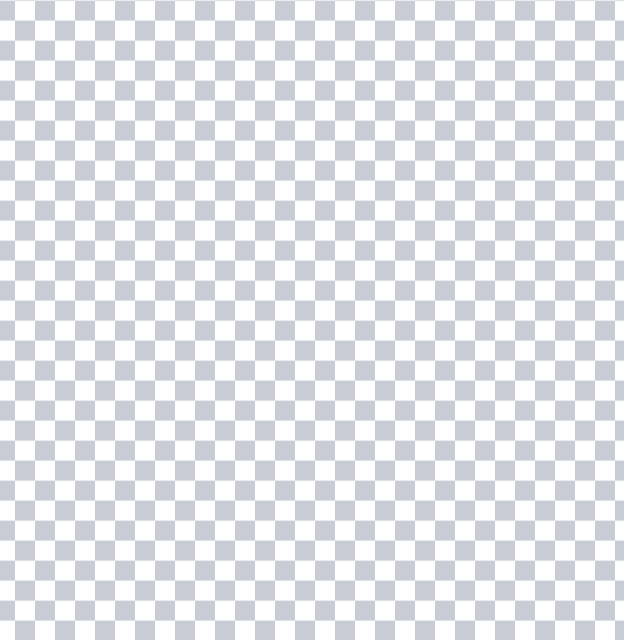
A Shadertoy shader for this pattern:

```glsl
// Checkerboard of cool grey and white squares, 32 rows to the canvas height.
// Each axis is a square wave, smoothed over one pixel from its distance to the
// nearest edge; the product of the two waves gives the checker coverage.

const float ROWS = 32.0;                       // cells per canvas height
const vec2 GRID_ORIGIN = vec2(0.75, -0.03125); // corner of a grey cell, in cells
const vec3 GREY = vec3(0.79, 0.80, 0.83);
const vec3 WHITE = vec3(1.0);

// Signed distance to the nearest cell edge: positive in even cells, negative in odd
vec2 edgeDistance(vec2 cell) {
    return 0.5 - abs(mod(cell + 0.5, 2.0) - 1.0);
}

// Share of grey at a point, box filtered over one pixel
float checker(vec2 cell, float pixel) {
    vec2 wave = clamp(edgeDistance(cell) / (0.5 * pixel), -1.0, 1.0);
    return 0.5 + 0.5 * wave.x * wave.y;
}

void mainImage(out vec4 fragColor, in vec2 fragCoord) {
    float pixel = ROWS / iResolution.y; // pixel width in cells
    vec2 cell = fragCoord * pixel - GRID_ORIGIN;
    fragColor = vec4(mix(WHITE, GREY, checker(cell, pixel)), 1.0);
}
```
